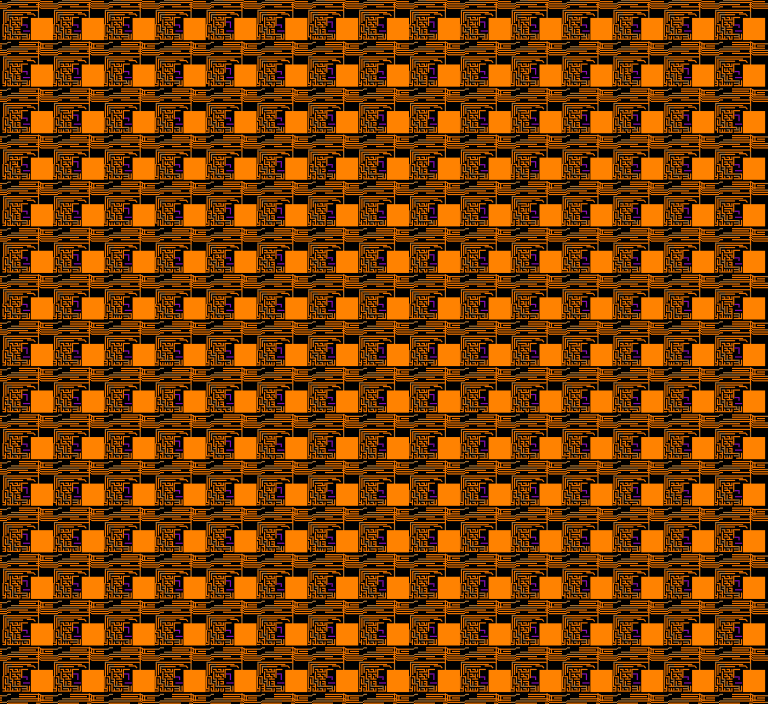
Give the GLSL for this pattern, as a WebGL 2 fragment shader.

```glsl
#version 300 es
precision highp float;
// Circuit board of 15 by 15 tiles: orange chip pads, maze-like traces and shared bus lines.
uniform vec2 u_resolution;
out vec4 fragColor;

const vec2 BOARD = vec2(768.0, 704.0);
const vec2 TILE = vec2(50.86, 46.57);
const vec2 COUNT = vec2(15.0);
const float MARGIN = 2.5;
const float PITCH = 2.4;
const float BUS_PITCH = 2.2;
const float HALF_WIDTH = 0.6;

const vec3 BLACK = vec3(0.0);
const vec3 ORANGE = vec3(1.0, 0.51, 0.0);
const vec3 COPPER = vec3(0.93, 0.45, 0.0);
const vec3 TAN = vec3(0.66, 0.46, 0.22);
const vec3 PURPLE = vec3(0.52, 0.06, 0.72);

// Integer hash returning 0..1
float hash(vec2 cell, float salt) {
    uvec3 v = uvec3(ivec3(cell.x, cell.y, salt) + 512);
    uint h = v.x * 1597334677u ^ v.y * 3812015801u ^ v.z * 2798796415u;
    h = (h ^ (h >> 16)) * 2246822519u;
    h = (h ^ (h >> 13)) * 3266489917u;
    return float((h ^ (h >> 16)) >> 8) / 16777216.0;
}

// Share of one pixel covered by a band of the given half width
float cover(float d, float halfWidth, float px) {
    float overlap = min(d + 0.5 * px, halfWidth) - max(d - 0.5 * px, -halfWidth);
    return clamp(overlap / px, 0.0, 1.0);
}

float segment(vec2 p, vec2 a, vec2 b) {
    vec2 ab = b - a;
    return length(p - a - ab * clamp(dot(p - a, ab) / dot(ab, ab), 0.0, 1.0));
}

float box(vec2 p, vec2 center, vec2 halfSize, float px) {
    return cover(p.x - center.x, halfSize.x, px) * cover(p.y - center.y, halfSize.y, px);
}

// Area of a tile that is filled with maze traces
bool inMaze(vec2 p) {
    bool column = p.x > 0.5 && p.x < 18.0 && p.y > 13.5 && p.y < 38.0;
    bool foot = p.x > 17.0 && p.x < 27.5 && p.y > 30.5 && p.y < 38.0;
    bool corner = p.x < 7.0 && p.y < 22.0;
    return (column || foot) && !corner;
}

// Every lattice node sends one trace to the right or downward
float mazeDistance(vec2 p, vec2 tile) {
    float d = 1e3;
    vec2 base = floor(p / PITCH);
    for (int j = -1; j <= 1; j++) {
        for (int i = -1; i <= 1; i++) {
            vec2 node = base + vec2(i, j);
            float local = hash(node + tile * 31.0, 2.0);
            float turn = local < 0.06 ? hash(node, 3.0) : hash(node, 1.0);
            vec2 a = node * PITCH + 0.6;
            vec2 b = a + (turn < 0.52 ? vec2(PITCH, 0.0) : vec2(0.0, PITCH));
            if (inMaze(a) && inMaze(b)) d = min(d, segment(p, a, b));
        }
    }
    return d;
}

// Nested corner traces, link to the pad, hook and leads
float leadDistance(vec2 p) {
    float d = 1e3;
    for (int i = 0; i < 3; i++) {
        float k = float(i);
        vec2 corner = vec2(1.2, 7.8) + BUS_PITCH * k;
        d = min(d, segment(p, corner, vec2(36.0 - 8.0 * k, corner.y)));
        d = min(d, segment(p, corner, vec2(corner.x, 22.0 - 2.0 * k)));
        float x = 36.0 + BUS_PITCH * k;
        d = min(d, segment(p, vec2(x, 39.5 + k), vec2(x, 46.0)));
    }
    d = min(d, segment(p, vec2(36.0, 0.0), vec2(36.0, 16.0)));
    d = min(d, segment(p, vec2(25.0, 11.5), vec2(31.0, 11.5)));
    d = min(d, segment(p, vec2(31.0, 11.5), vec2(32.5, 13.2)));
    d = min(d, segment(p, vec2(19.2, 15.0), vec2(19.2, 23.0)));
    return min(d, segment(p, vec2(19.2, 15.0), vec2(25.0, 15.0)));
}

// Small purple link whose upper arm changes from tile to tile
float linkDistance(vec2 p, vec2 tile) {
    float top = hash(tile, 7.0) < 0.4 ? 19.5 : 22.5;
    float d = segment(p, vec2(21.0, 28.5), vec2(27.0, 28.5));
    d = min(d, segment(p, vec2(24.5, top), vec2(24.5, 25.0)));
    return min(d, segment(p, vec2(20.5, top), vec2(24.5, top)));
}

// Six horizontal lines with slanted jogs; x is coverage, y marks a pale line
vec2 bus(vec2 p, float px) {
    float x = mod(p.x, TILE.x);
    float jog = 1.4 + clamp(x - 37.0, 0.0, 1.4) - clamp(x - 4.0, 0.0, 1.4);
    float y = mod(p.y - 38.8 - jog, TILE.y);
    float line = floor(y / BUS_PITCH);
    vec2 part = vec2(floor(x / 8.5), line);
    float on = step(line, 5.0) * step(0.1, hash(part, 11.0));
    float d = (fract(y / BUS_PITCH) - 0.5) * BUS_PITCH;
    return vec2(on * cover(d, HALF_WIDTH, px), step(hash(part, 12.0), 0.14));
}

void main() {
    vec2 uv = gl_FragCoord.xy / u_resolution;
    vec2 p = vec2(uv.x, 1.0 - uv.y) * BOARD - MARGIN;
    float px = BOARD.x / u_resolution.x;
    vec2 tile = clamp(floor(p / TILE), vec2(0.0), COUNT - 1.0);
    vec2 q = p - tile * TILE;

    vec2 lines = bus(p, px);
    vec3 color = mix(BLACK, mix(COPPER, TAN, lines.y), lines.x);
    float pale = step(hash(floor(q / 5.0), 5.0), 0.1);
    float traces = min(mazeDistance(q, tile), leadDistance(q));
    color = mix(color, mix(COPPER, TAN, pale), cover(traces, HALF_WIDTH, px));
    color = mix(color, PURPLE, cover(linkDistance(q, tile), HALF_WIDTH, px));
    color = mix(color, ORANGE, box(q, vec2(39.5, 26.5), vec2(11.1), px));
    fragColor = vec4(color, 1.0);
}
```
